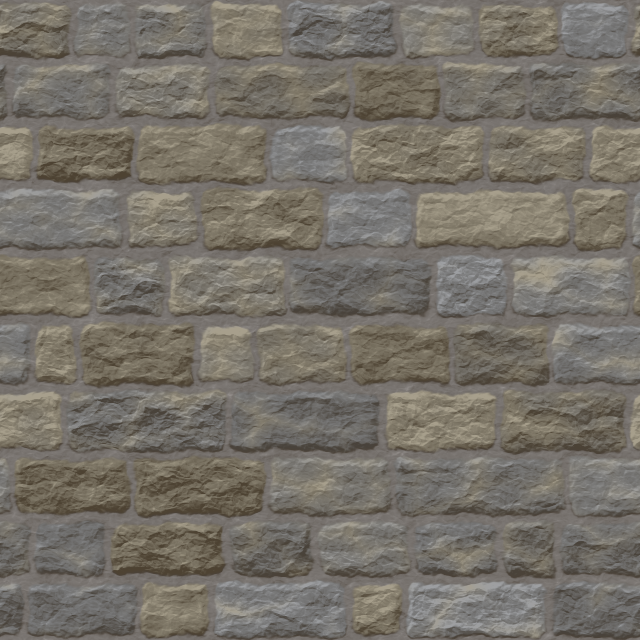
Reproduce this texture procedurally as a WebGL 2 fragment shader.

```glsl
#version 300 es
precision highp float;

uniform vec2 u_resolution;
out vec4 fragColor;

const float TAU = 6.2831853;

// Courses from bottom to top: stones in each, and shift of the first joint
const float COURSES = 10.0;
const float STONES[10] = float[](6.0, 7.0, 5.0, 5.0, 7.0, 6.0, 6.0, 6.0, 6.0, 8.0);
const float SHIFT[10] = float[](0.0, 0.25, 0.2, 0.75, 0.1, 0.82, 0.17, 0.39, 0.04, 0.83);
const float COURSE_SWAY = 0.1;    // uneven course heights
const float JOINT_JITTER = 0.62;  // uneven stone widths
const vec2 MORTAR_HALF = vec2(0.005, 0.0072);
const float CORNER = 0.012;
const float BEVEL = 0.011;
const float STONE_RISE = 0.0042;
const float ROUGHNESS = 0.010;
const float MORTAR_ROUGHNESS = 0.42;
const float LIGHT_GAIN = 0.19;
const float SLOPE_STEP = 0.0018;
const vec2 LIGHT = vec2(-0.35, 0.94);

const vec3 DARK = vec3(0.29, 0.26, 0.22);
const vec3 MIDDLE = vec3(0.465, 0.455, 0.435);
const vec3 PALE = vec3(0.63, 0.625, 0.61);
const vec3 OCHRE = vec3(1.04, 1.0, 0.90);
const vec3 BLUISH = vec3(0.98, 1.0, 1.045);
const vec3 MORTAR_TINT = vec3(1.01, 0.99, 1.0);
const float MORTAR_TONE = 0.45;

struct Stone {
    float edge;  // signed distance, negative inside
    float low;   // 1 at the foot of the stone, 0 at its top
    vec2 id;
};

vec2 hash2(vec2 p) {
    vec3 q = fract(p.xyx * vec3(0.1031, 0.1030, 0.0973));
    q += dot(q, q.yzx + 33.33);
    return fract((q.xx + q.yz) * q.zy);
}

// Squared distance to the nearest feature point, wrapping at the canvas edge
float cellular(vec2 p, vec2 cells) {
    p *= cells;
    vec2 base = floor(p);
    float nearest = 2.0;
    for (int y = -1; y <= 1; y++)
    for (int x = -1; x <= 1; x++) {
        vec2 cell = base + vec2(x, y);
        vec2 d = cell + hash2(mod(cell, cells) + cells) - p;
        nearest = min(nearest, dot(d, d));
    }
    return nearest;
}

// Layered sines that make outlines and lumps irregular
vec2 warp(vec2 p) {
    vec2 bend = vec2(0.0);
    float size = 0.0022, freq = 7.0;
    for (int i = 0; i < 4; i++) {
        vec2 a = TAU * freq * p;
        bend += size * sin(a.yx + 1.7 * sin(a + float(i) * 2.3) + vec2(0.6, 3.1));
        size *= 0.62;
        freq = freq * 2.0 + 1.0;
    }
    return p + bend;
}

float joint(float k, float count, float row) {
    return k + JOINT_JITTER * (hash2(vec2(mod(k, count), row + 17.0)).x - 0.5);
}

Stone stoneAt(vec2 p) {
    float course = p.y * COURSES + COURSE_SWAY * sin(TAU * p.y);
    float row = mod(floor(course), COURSES);
    float count = STONES[int(row)];
    float t = p.x * count - SHIFT[int(row)];
    float k = floor(t);
    if (t < joint(k, count, row)) k -= 1.0;
    else if (t >= joint(k + 1.0, count, row)) k += 1.0;
    float left = joint(k, count, row), right = joint(k + 1.0, count, row);

    vec2 id = vec2(mod(k, count), row);
    vec2 offset = vec2((t - 0.5 * (left + right)) / count, (fract(course) - 0.5) / COURSES);
    vec2 gap = MORTAR_HALF * (0.75 + 0.6 * hash2(id + 41.0));
    vec2 extent = 0.5 * vec2((right - left) / count, 1.0 / COURSES) - gap;
    vec2 q = abs(offset) - extent + CORNER;
    float edge = length(max(q, 0.0)) + min(max(q.x, q.y), 0.0) - CORNER;
    return Stone(edge, 0.5 - offset.y * COURSES, id);
}

// Raised stones with chipped faces, and finer mortar between
float height(vec2 p) {
    vec2 w = warp(p);
    Stone s = stoneAt(w);
    float face = smoothstep(0.002, -BEVEL, s.edge);
    float rough = 0.0, amp = ROUGHNESS;
    vec2 cells = vec2(19.0, 27.0);
    for (int i = 0; i < 4; i++) {
        rough += (i % 2 == 0 ? amp : -amp) * cellular(w, cells);
        amp *= 0.47;
        cells = cells * 2.0 + 3.0;
    }
    vec2 character = hash2(s.id + 73.0);
    float strength = mix(MORTAR_ROUGHNESS, 0.7 + 0.6 * character.x, face);
    return face * STONE_RISE * (0.6 + 0.8 * character.y) + rough * strength;
}

vec3 stoneRamp(float tone) {
    vec3 c = mix(DARK, MIDDLE, smoothstep(0.22, 0.47, tone));
    return mix(c, PALE, smoothstep(0.43, 0.68, tone));
}

void main() {
    vec2 uv = gl_FragCoord.xy / u_resolution;
    vec2 w = warp(uv);
    Stone s = stoneAt(w);
    float inside = smoothstep(0.0025, -0.0025, s.edge);

    // Tone of each stone, with stains and pale worn patches
    vec2 kind = hash2(s.id + 7.0);
    float stain = cellular(w + 0.004 * sin(TAU * 11.0 * uv.yx), vec2(15.0, 21.0)) - 0.23;
    float grain = cellular(w, vec2(107.0, 151.0)) - 0.23;
    float tone = 0.46 + 0.15 * (kind.x - 0.5) + 0.16 * stain;
    tone = mix(MORTAR_TONE + 0.05 * stain, tone, inside) + 0.07 * grain;

    // Slope lit from above, and dark crevices at the foot of the stones
    float h = height(uv);
    vec2 slope = vec2(height(uv + vec2(SLOPE_STEP, 0.0)) - h,
                      height(uv + vec2(0.0, SLOPE_STEP)) - h) / SLOPE_STEP;
    tone -= LIGHT_GAIN * clamp(dot(slope, LIGHT), -0.9, 0.9);
    float crevice = exp(-pow((s.edge - 0.0005) / 0.0025, 2.0));
    tone -= crevice * (0.02 + 0.08 * smoothstep(0.5, 0.95, s.low));

    vec3 tint = mix(BLUISH, OCHRE, smoothstep(0.1, 0.7, kind.y + 0.5 * stain));
    fragColor = vec4(stoneRamp(tone) * mix(MORTAR_TINT, tint, inside), 1.0);
}
```
